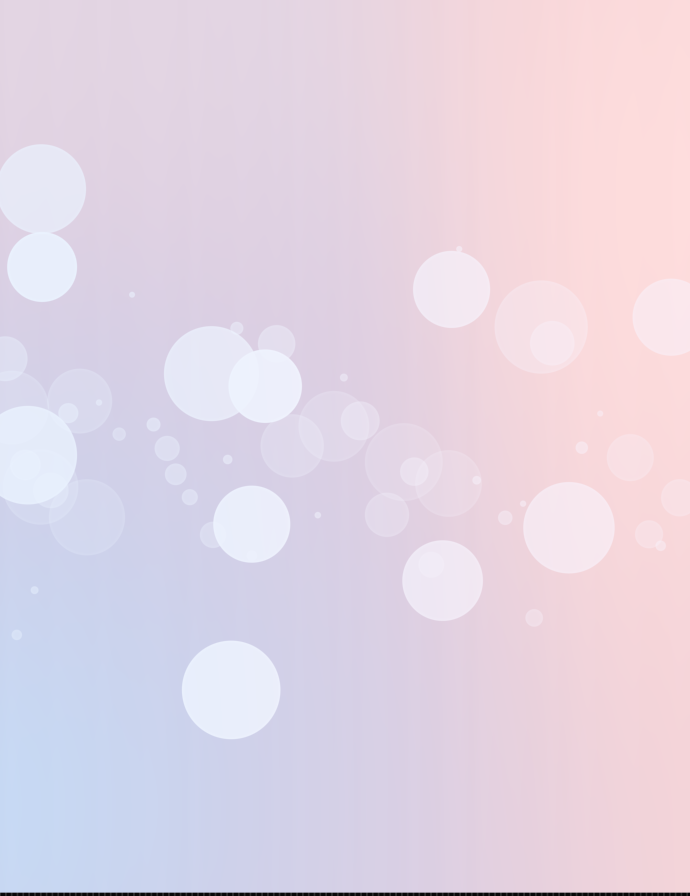
A WebGL 2 fragment shader for this background:

```glsl
#version 300 es
precision highp float;
// Pale bokeh discs drifting across a blue, lilac and pink wash.
// Layered smooth gradients form the wash; translucent discs are blended over it:
// a hashed band of faint scattered ones, then a few large focal ones.

uniform vec2 u_resolution;
out vec4 fragColor;

vec3 hash3(float n) {
    vec3 p = fract(vec3(n) * vec3(0.1031, 0.1030, 0.0973));
    p += dot(p, p.yzx + 33.33);
    return fract((p.xxy + p.yzz) * p.zyx);
}

float valueNoise(float x) {
    float cell = floor(x);
    return mix(hash3(cell).x, hash3(cell + 1.0).x, smoothstep(0.0, 1.0, fract(x)));
}

vec3 wash(vec2 uv) {
    vec3 lilac = mix(vec3(0.865, 0.81, 0.885), vec3(0.89, 0.835, 0.89), smoothstep(0.55, 1.0, uv.y));
    vec3 rose = vec3(0.955, 0.83, 0.85);
    vec3 peach = vec3(0.995, 0.865, 0.865);
    vec3 periwinkle = vec3(0.805, 0.82, 0.92);
    vec3 sky = vec3(0.78, 0.85, 0.955);

    // Rose seam leans with height; peach glows at the upper right.
    vec3 color = mix(lilac, rose, smoothstep(0.45, 0.95, uv.x + 0.2 * (uv.y - 0.5)));
    color = mix(color, peach, smoothstep(0.5, 0.0, length((uv - vec2(1.0, 0.78)) * vec2(1.0, 0.7))));

    // Cool colours spread from the lower left.
    float cool = length(uv - vec2(0.0, 0.1));
    color = mix(color, periwinkle, smoothstep(0.75, 0.25, cool));
    color = mix(color, sky, smoothstep(0.4, 0.0, cool));

    // Barely visible vertical streaks.
    return color + 0.006 * (valueNoise(uv.x * 60.0) - 0.5);
}

// Blends one disc with a slightly brighter rim.
vec3 addDisc(vec3 color, vec3 tint, vec2 offset, float radius, float opacity) {
    float edge = 0.8 / u_resolution.y;
    float d = length(offset) - radius;
    float rim = 0.08 * smoothstep(-0.004, 0.0, d);
    return mix(color, tint, min(opacity + rim, 1.0) * smoothstep(edge, -edge, d));
}

void main() {
    vec2 uv = gl_FragCoord.xy / u_resolution;
    vec2 p = gl_FragCoord.xy / u_resolution.y;
    vec3 color = wash(uv);
    vec3 tint = mix(vec3(0.92, 0.955, 1.0), vec3(0.975, 0.945, 0.98), smoothstep(0.1, 0.9, uv.x));

    // Scattered discs: evenly spread in x, denser on the left, within a middle band.
    for (int i = 0; i < 44; i++) {
        float n = float(i);
        vec3 h = hash3(n + 7.0);
        float across = pow(fract(n * 0.618034 + 0.1), 1.3);
        float height = 0.5 + 0.24 * (h.x + h.y - 1.0);
        float radius = mix(0.003, 0.046, h.z * h.z);
        float opacity = mix(0.5, 0.25, h.z) + 0.15 * (h.x - 0.5);
        color = addDisc(color, tint, p - vec2(0.77 * across, height), radius, opacity);
    }

    // Focal discs: centre, radius, opacity.
    vec4 focal[12] = vec4[12](
        vec4(0.604, 0.635, 0.052, 0.35), vec4(0.749, 0.646, 0.043, 0.55),
        vec4(0.046, 0.789, 0.050, 0.65), vec4(0.047, 0.702, 0.039, 0.85),
        vec4(0.236, 0.583, 0.053, 0.70), vec4(0.296, 0.569, 0.041, 0.90),
        vec4(0.031, 0.492, 0.055, 0.75), vec4(0.281, 0.415, 0.043, 0.85),
        vec4(0.504, 0.677, 0.043, 0.70), vec4(0.494, 0.352, 0.045, 0.70),
        vec4(0.635, 0.411, 0.051, 0.65), vec4(0.258, 0.230, 0.055, 0.85));
    for (int i = 0; i < 12; i++) {
        vec4 disc = focal[i];
        color = addDisc(color, tint, p - disc.xy, disc.z, disc.w);
    }

    // Thin dark dotted strip along the bottom edge.
    float dots = smoothstep(0.25, 0.45, abs(fract(p.x / 0.0065) - 0.5));
    float strip = smoothstep(0.0045, 0.003, p.y);
    color = mix(color, vec3(0.03 + 0.15 * dots), strip);

    fragColor = vec4(color, 1.0);
}
```
